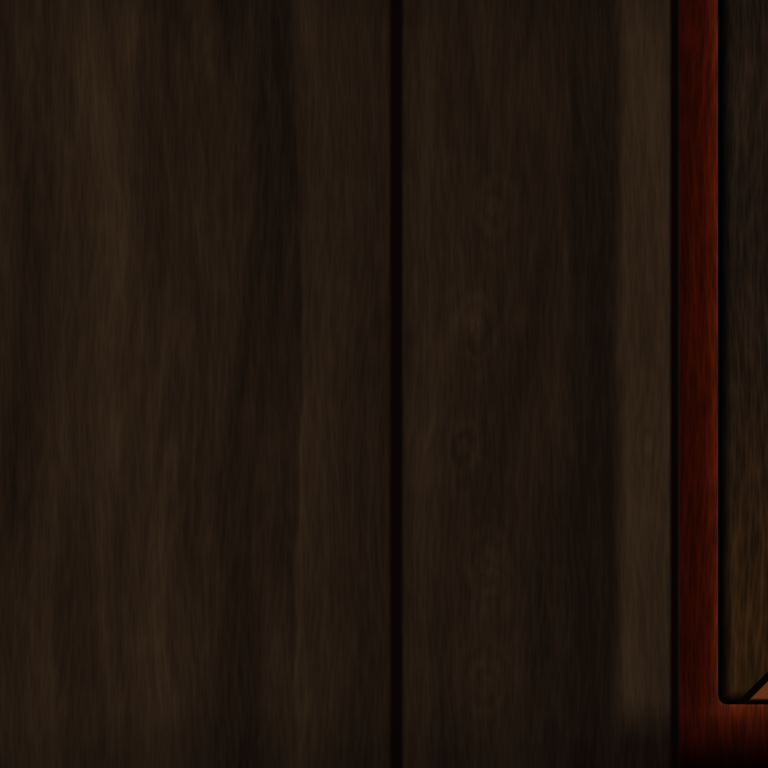
A Shadertoy shader for this texture:

```glsl
// Dark weathered wood boards beside a red lacquered frame with a glowing inner edge.

float hash(vec2 p) {
    return fract(sin(dot(p, vec2(127.1, 311.7))) * 43758.5);
}

// Distance to the nearest scattered cell point.
float cellular(vec2 p) {
    vec2 cell = floor(p), f = fract(p);
    float nearest = 2.0;
    for (int j = -1; j <= 1; j++)
    for (int i = -1; i <= 1; i++) {
        vec2 o = vec2(i, j);
        vec2 point = vec2(hash(cell + o), hash(cell + o + 37.0));
        nearest = min(nearest, length(o + point - f));
    }
    return nearest;
}

// Smooth, rotated and warped sine layers, about -1 to 1.
float sineLayers(vec2 p) {
    float sum = 0.0, amp = 0.5;
    for (int i = 0; i < 5; i++) {
        p += 0.7 * sin(p.yx * 1.3 + float(i) * 2.1);
        sum += amp * sin(p.x + 1.7 * float(i)) * cos(p.y * 0.8);
        p = mat2(0.86, 0.5, -0.5, 0.86) * p * 1.75;
        amp *= 0.62;
    }
    return sum;
}

float band(float x, float lo, float hi, float soft) {
    return smoothstep(lo - soft, lo + soft, x) * (1.0 - smoothstep(hi - soft, hi + soft, x));
}

float bump(float x, float centre, float width) {
    float d = (x - centre) / width;
    return exp(-d * d);
}

// Fine vertical fibres, centred on zero.
float fibres(vec2 p) {
    float broad = cellular(p * vec2(95.0, 7.0)) - 0.48;
    float fine = cellular(p * vec2(230.0, 24.0) + 9.0) - 0.48;
    return 0.55 * broad + 0.6 * fine;
}

vec3 woodColor(float tone) {
    vec3 shadow = vec3(0.078, 0.050, 0.032);
    vec3 pale = vec3(0.235, 0.170, 0.112);
    return mix(shadow, pale, clamp(tone, 0.0, 1.2));
}

// Signed distance to a quadrant opening up and right, with a round corner.
float cornerDistance(vec2 p, vec2 corner, float radius) {
    vec2 q = corner + radius - p;
    return length(max(q, 0.0)) + min(max(q.x, q.y), 0.0) - radius;
}

float leftBoard(vec2 p) {
    float tone = 0.40 + 0.10 * bump(p.x, 0.13, 0.10) - 0.17 * band(p.x, 0.28, 0.385, 0.025);
    tone -= 0.16 * smoothstep(0.41, 0.50, p.x) * (1.1 - 0.5 * p.y);
    tone -= 0.13 * bump(p.x, 0.02, 0.035) * bump(p.y, 0.45, 0.28);
    tone += 0.24 * sineLayers(p * vec2(38.0, 5.5)) * (1.0 - 0.65 * smoothstep(0.38, 0.43, p.x));
    // Pale ridge: crisp on the left, fading to the right.
    float ridge = p.x - 0.390 - 0.005 * sin(p.y * 8.5 - 3.0) - 0.0015 * sin(p.y * 43.0);
    float fade = smoothstep(-0.005, 0.002, ridge) * exp(-max(ridge, 0.0) * 55.0);
    return tone + fade * (0.20 + 0.15 * bump(p.y, 0.36, 0.13) + 0.07 * sin(p.y * 13.0));
}

float rightBoard(vec2 p) {
    float tone = 0.34 + 0.14 * bump(p.x, 0.552, 0.018) - 0.22 * smoothstep(0.66, 0.79, p.x);
    tone += 0.07 * bump(p.x, 0.73, 0.012) - 0.06 * (1.0 - p.y);
    // Knots bend the grain and leave faint rings.
    vec2 grain = p;
    for (int i = 0; i < 5; i++) {
        float k = float(i);
        vec2 d = p - vec2(0.622 + 0.02 * sin(k * 1.9 + 0.5), 0.11 + 0.155 * k);
        float r = length(d * vec2(1.0, 0.65));
        float reach = exp(-r * r * 900.0);
        grain.x += 0.025 * reach * sin(d.y * 60.0 + k);
        tone += reach * (0.08 + 0.07 * sin(r * 330.0 + 3.0 * sineLayers(p * 28.0)));
    }
    tone += 0.15 * sineLayers(grain * vec2(40.0, 7.0) + 4.0);
    // Pale strip along the right side, ending above the floor.
    float wave = 0.003 * sin(p.y * 9.0);
    float strip = smoothstep(0.792 + wave, 0.817 + wave, p.x) * smoothstep(0.025, 0.10, p.y);
    tone += strip * (0.50 + 0.08 * bump(p.x, 0.82, 0.012));
    float swirl = length((p - vec2(0.845, 0.42)) * vec2(1.0, 0.45));
    return tone + 0.10 * sin(swirl * 500.0) * exp(-swirl * 80.0);
}

vec3 frameColor(vec2 p, float d, float grain) {
    vec3 deep = vec3(0.13, 0.022, 0.008), red = vec3(0.27, 0.070, 0.018);
    vec3 ember = vec3(0.40, 0.155, 0.060);
    float rail = 1.0 - smoothstep(0.07, 0.10, p.y);
    vec3 color = mix(deep, red, exp(-d * 42.0) * (0.75 + 0.25 * p.y));
    color = mix(color, ember, exp(-d * mix(210.0, 65.0, rail)) * mix(0.55, 0.85, rail));
    return color * (1.0 + 0.7 * grain) * smoothstep(-0.02, 0.05, p.y);
}

void mainImage(out vec4 fragColor, in vec2 fragCoord) {
    vec2 p = fragCoord / iResolution.xy;
    float aa = 1.0 / iResolution.y;
    float grain = fibres(p + vec2(0.004 * sin(p.y * 11.0 + p.x * 20.0), 0.0));

    // Boards and the seam between them.
    float tone = mix(leftBoard(p), rightBoard(p), smoothstep(0.515, 0.518, p.x));
    vec3 color = woodColor(tone + 0.32 * grain);
    color = mix(color, vec3(0.040, 0.018, 0.016), band(p.x, 0.508, 0.524, 0.002 + aa));

    // Frame, its outer gap and recessed inner panel.
    float d = cornerDistance(p, vec2(0.935, 0.083), 0.012);
    color = mix(color, frameColor(p, max(d, 0.0), grain), smoothstep(0.882, 0.887, p.x));
    color = mix(color, vec3(0.030, 0.014, 0.010), band(p.x, 0.873, 0.884, 0.002 + aa));
    vec3 panel = mix(vec3(0.17, 0.105, 0.050), vec3(0.125, 0.085, 0.058), smoothstep(0.1, 0.7, p.y));
    panel *= (1.0 + 0.8 * grain) * smoothstep(0.0, 0.022, -d);
    float brace = dot(p - vec2(0.985, 0.098), vec2(0.707, -0.707));
    panel = mix(panel, vec3(0.025, 0.015, 0.012), band(brace, -0.009, 0.0, aa));
    panel = mix(panel, vec3(0.38, 0.19, 0.085), smoothstep(-aa, aa, brace) * smoothstep(0.004, 0.009, -d));
    color = mix(color, panel, 1.0 - smoothstep(-aa, aa, d));

    // Gentle falloff at the top and bottom.
    color *= 0.82 + 0.18 * smoothstep(0.0, 0.09, p.y) * smoothstep(1.05, 0.93, p.y);
    fragColor = vec4(color, 1.0);
}
```
